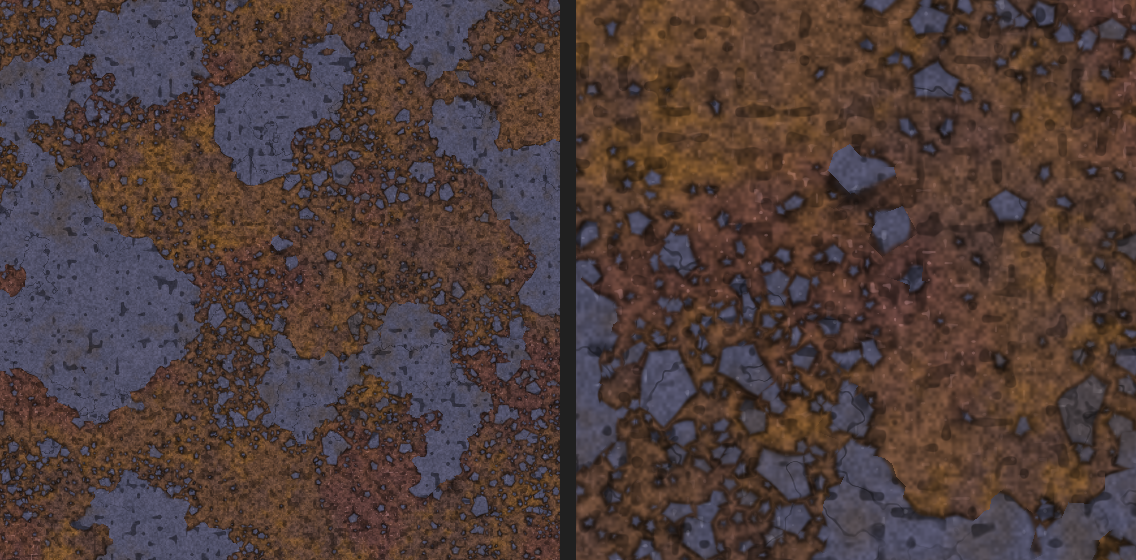
Left, the full canvas; right, a detail of the centre.
Reproduce this texture procedurally as a Shadertoy shader.

```glsl
float hash(vec2 p) {
    vec3 q = fract(p.xyx * vec3(0.1031, 0.1030, 0.0973));
    q += dot(q, q.yzx + 33.33);
    return fract((q.x + q.y) * q.z);
}

vec2 hash2(vec2 p) {
    return vec2(hash(p + 17.3), hash(p + 71.9));
}

float noise(vec2 p) {
    vec2 i = floor(p), f = fract(p);
    f = f * f * (3.0 - 2.0 * f);
    return mix(mix(hash(i), hash(i + vec2(1, 0)), f.x),
               mix(hash(i + vec2(0, 1)), hash(i + vec2(1, 1)), f.x), f.y);
}

float fbm(vec2 p) {
    float sum = 0.0, amp = 0.5;
    for (int i = 0; i < 5; i++) {
        sum += amp * noise(p);
        p = mat2(1.6, 1.2, -1.2, 1.6) * p + 13.7;
        amp *= 0.5;
    }
    return sum / 0.97;
}

// Centre of the nearest jittered cell, used to give paint broken edges
vec2 nearestCell(vec2 p) {
    vec2 base = floor(p), best = p;
    float nearest = 9.0;
    for (int y = -1; y <= 1; y++)
    for (int x = -1; x <= 1; x++) {
        vec2 id = base + vec2(x, y);
        vec2 centre = id + hash2(id);
        float d = dot(centre - p, centre - p);
        if (d < nearest) { nearest = d; best = centre; }
    }
    return best;
}

// Approximate signed distance to the large paint patches
float patches(vec2 p) {
    vec2 q = mix(p, nearestCell(p * 48.0) / 48.0, 0.4);
    q += 0.035 * (vec2(noise(q * 11.0), noise(q * 11.0 + 40.0)) - 0.5);
    q = mat2(0.85, 0.53, -0.53, 0.85) * q;
    float field = 0.72 * noise(q * vec2(7.0, 5.6) + 50.0)
                + 0.19 * noise(q * 16.0 + 8.0) + 0.09 * noise(q * 42.0);
    return (0.605 - field) / 3.0 + 0.006 * (noise(p * 95.0) - 0.5);
}

// Signed distance to scattered angular flakes of one size
float flakes(vec2 p, float scale) {
    vec2 g = p * scale, base = floor(g);
    float d = 1.0;
    for (int y = -1; y <= 1; y++)
    for (int x = -1; x <= 1; x++) {
        vec2 id = base + vec2(x, y), seed = id + scale * 3.0;
        vec2 centre = id + 0.15 + 0.7 * hash2(seed);
        float cluster = smoothstep(0.36, 0.72, noise(centre / scale * 7.0 + 23.0));
        if (hash(seed + 5.1) > 0.05 + 0.55 * cluster) continue;
        float radius = mix(0.1, 0.36, pow(hash(seed + 9.4), 1.5));
        float turn = 6.283 * hash(seed + 2.7), side = -1.0;
        for (int k = 0; k < 5; k++) {
            float a = turn + 1.257 * float(k);
            float reach = radius * (0.6 + 0.7 * hash(seed + float(k) * 3.1));
            side = max(side, dot(g - centre, vec2(cos(a), sin(a))) - reach);
        }
        d = min(d, side);
    }
    return d / scale;
}

void mainImage(out vec4 fragColor, in vec2 fragCoord) {
    vec2 p = fragCoord / iResolution.y;
    float fine = noise(p * 430.0) - 0.5;
    float grit = noise(p * 190.0 + 9.0) - 0.5;
    float mottle = fbm(p * 38.0 + 3.0);
    float cloud = fbm(p * 5.0 + 31.0);

    // Rust: brown ground with ochre stains and maroon areas
    vec3 rust = mix(vec3(0.32, 0.235, 0.215), vec3(0.39, 0.27, 0.19),
                    smoothstep(0.3, 0.68, 0.55 * cloud + 0.45 * mottle));
    float ochre = smoothstep(0.48, 0.75, 0.5 * fbm(p * 9.0 + 70.0) + 0.5 * fbm(p * 60.0));
    rust = mix(rust, vec3(0.49, 0.33, 0.14), 0.65 * ochre);
    float maroon = smoothstep(0.52, 0.7, fbm(p * 6.0 + 110.0));
    rust = mix(rust, vec3(0.34, 0.21, 0.21), 0.6 * maroon);
    rust *= 1.0 + 0.4 * fine + 0.38 * grit;
    float pits = smoothstep(0.66, 0.8, noise(p * 130.0 + 60.0));
    rust *= 1.0 - 0.3 * pits;
    float specks = smoothstep(0.8, 0.95, noise(p * 300.0 + 15.0));
    rust += vec3(0.16, 0.13, 0.14) * specks * (0.3 + 0.7 * maroon);

    // Paint: slate blue, partly dirtied by brown film
    vec3 paint = mix(vec3(0.27, 0.275, 0.36), vec3(0.32, 0.315, 0.405), mottle);
    float film = smoothstep(0.46, 0.74, 0.55 * fbm(p * 8.0 + 90.0) + 0.45 * fbm(p * 46.0 + 6.0));
    paint = mix(paint, vec3(0.29, 0.25, 0.24), 0.75 * film);
    paint *= 1.0 + 0.24 * fine + 0.16 * grit;

    // Hairline cracks and small spots in the paint
    float crack = abs(fbm(p * 17.0 + 44.0) - 0.5);
    paint *= 1.0 - 0.35 * (1.0 - smoothstep(0.002, 0.012, crack)) * smoothstep(0.4, 0.6, cloud);
    paint *= 1.0 - 0.4 * smoothstep(0.76, 0.88, noise(p * 105.0 + 20.0));

    // Large patches joined with flakes of falling size
    vec2 bent = p + 0.005 * (vec2(noise(p * 70.0), noise(p * 70.0 + 30.0)) - 0.5);
    float d = patches(p);
    float scale = 17.0;
    for (int i = 0; i < 4; i++) {
        d = min(d, flakes(bent, scale));
        scale *= 1.75;
    }
    float cover = 1.0 - smoothstep(-0.0012, 0.0012, d);
    vec3 col = mix(rust, paint, cover);

    // Dark broken outline and a soft shadow on the rust around it
    float wear = 0.45 + 0.55 * noise(p * 60.0 + 80.0);
    col *= 1.0 - 0.5 * wear * exp(-pow((d - 0.0008) / 0.0018, 2.0));
    col *= 1.0 - 0.16 * (1.0 - cover) * exp(-max(d, 0.0) / 0.008);

    // Sparse pale scratches on the chips
    float glint = smoothstep(0.84, 0.95, noise(p * 240.0 + 5.0));
    col += 0.1 * glint * exp(-abs(d + 0.003) / 0.003);

    fragColor = vec4(clamp(col * 1.06, 0.0, 1.0), 1.0);
}
```
